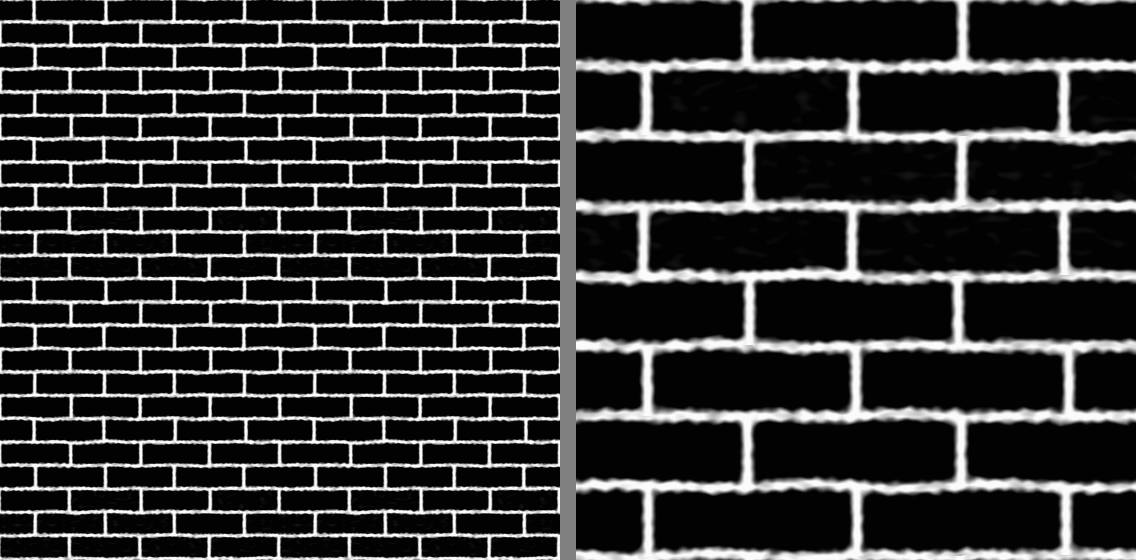
Left: the whole. Right: its middle third, enlarged.
Give the GLSL for this pattern, as a three.js fragment shader.

```glsl
// Black running-bond brick wall with soft, slightly rough white mortar.
// Joint distances are merged with a smooth minimum and shaded as a soft line;
// wrapping gradient noise bends the joints, roughens them and scuffs bricks.
varying vec2 vUv;

const float PATCHES = 2.0;        // identical wall patches per side
const float ROWS = 12.0;          // courses per patch
const float COLUMNS = 4.0;        // bricks per course in a patch

// Lengths below are in course heights.
const float BRICK_LENGTH = ROWS / COLUMNS;
const float JOINT_RISE = 0.055;   // height of the lowest bed joint
const float JOINT_CORE = 0.022;   // half width of the bright core
const float JOINT_EDGE = 0.122;   // half width where mortar fades out
const float CORNER = 0.09;        // rounding of brick corners
const float JOINT_SHIFT = 0.11;   // sideways spread of upright joints
const float SAG = 0.07;           // bending of bed joints
const float ROUGHNESS = 0.055;    // ragged mortar edges
const float FADING = 0.5;         // grey patches in bed joints
const float SCUFF = 0.16;         // strength of marks on bricks
const float SCUFFED_ROWS = 3.0;   // worn courses per patch

const vec3 BRICK = vec3(0.006);
const vec3 MORTAR = vec3(0.985);

float hash(vec2 p) {
  return fract(sin(dot(p, vec2(127.1, 311.7))) * 43758.5453);
}

float cornerSlope(vec2 cell, vec2 offset, vec2 f, vec2 period) {
  float angle = 6.2832 * hash(mod(cell + offset, period));
  return dot(vec2(cos(angle), sin(angle)), f - offset);
}

// Gradient noise that wraps after one patch; freq must be whole.
float noise(vec2 patchUv, vec2 freq) {
  vec2 p = patchUv * freq;
  vec2 cell = floor(p);
  vec2 f = p - cell;
  vec2 w = f * f * f * (f * (f * 6.0 - 15.0) + 10.0);
  float low = mix(cornerSlope(cell, vec2(0.0, 0.0), f, freq),
                  cornerSlope(cell, vec2(1.0, 0.0), f, freq), w.x);
  float high = mix(cornerSlope(cell, vec2(0.0, 1.0), f, freq),
                   cornerSlope(cell, vec2(1.0, 1.0), f, freq), w.x);
  return mix(low, high, w.y);
}

float smoothMin(float a, float b, float k) {
  float h = max(k - abs(a - b), 0.0) / k;
  return min(a, b) - 0.25 * k * h * h;
}

void main() {
  vec2 patchUv = vUv * PATCHES;
  vec2 wall = patchUv * ROWS;

  // Bed joints and the current course
  float y = wall.y - JOINT_RISE + SAG * noise(patchUv, vec2(9.0, 12.0));
  float row = floor(y);
  float bed = abs(y - floor(y + 0.5));

  // Upright joints, staggered by half a brick and shifted one by one
  float x = wall.x / BRICK_LENGTH + 0.5 * mod(row, 2.0);
  float joint = floor(x + 0.5);
  float wrappedRow = mod(row, ROWS);
  float shift = JOINT_SHIFT * (hash(vec2(mod(joint, COLUMNS), wrappedRow)) - 0.5);
  float upright = abs((x - joint) * BRICK_LENGTH - shift);

  // Ragged edges, stronger on the bed joints
  float grain = noise(patchUv, vec2(72.0, 84.0));
  bed += ROUGHNESS * grain;
  upright += 0.4 * ROUGHNESS * grain;

  // Mortar profile with worn grey patches
  float d = smoothMin(bed, upright, CORNER);
  float mortar = 1.0 - smoothstep(JOINT_CORE, JOINT_EDGE, d);
  float bedOnly = smoothstep(JOINT_CORE, JOINT_EDGE, upright);
  float fade = max(noise(patchUv, vec2(44.0, 60.0)), 0.0);
  mortar *= 1.0 - FADING * bedOnly * fade;

  // Faint scuffs on some bricks of the worn courses
  vec2 brick = vec2(mod(floor(x), COLUMNS), wrappedRow);
  float worn = step(wrappedRow, SCUFFED_ROWS - 0.5) * step(0.4, hash(brick + 17.0));
  float marks = max(noise(patchUv, vec2(40.0, 76.0)) - 0.18, 0.0);
  vec3 face = BRICK + SCUFF * worn * marks;

  gl_FragColor = vec4(mix(face, MORTAR, mortar), 1.0);
}
```
